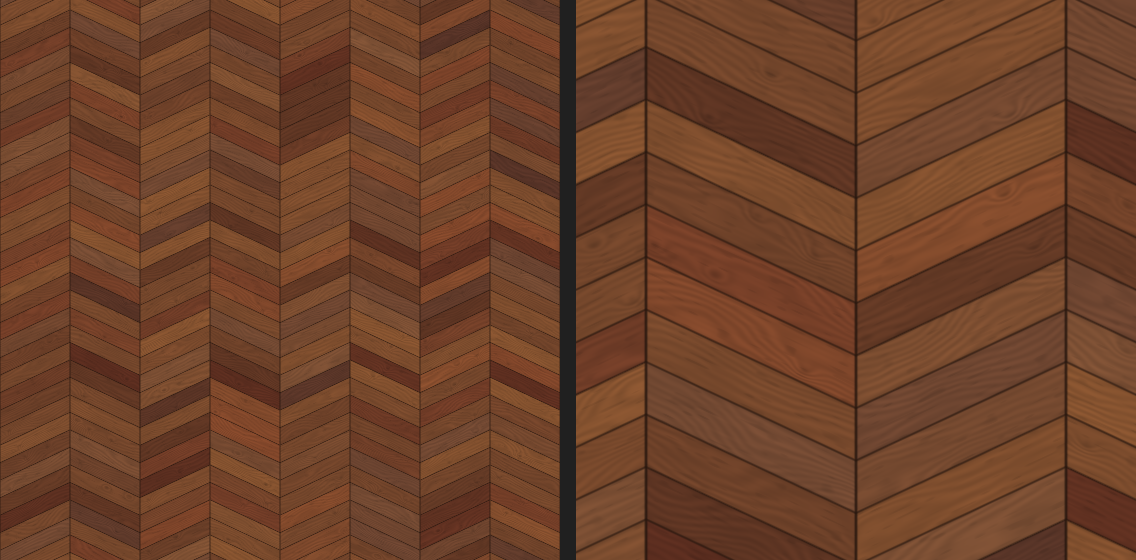
Left, the full canvas; right, a detail of the centre.
This texture is drawn by a three.js fragment shader. Its source:

```glsl
// Chevron parquet: 8 columns of 32 slanted wooden planks, mirrored from column to column.
// Each plank hashes its own tone, tint and grain; the grain is drawn as contour lines
// of a stretched noise field, bent around small knots.

varying vec2 vUv;

float hash(vec2 p) {
  return fract(sin(dot(p, vec2(127.1, 311.7))) * 43758.5453);
}

float noise(vec2 p) {
  vec2 i = floor(p);
  vec2 f = fract(p);
  f = f * f * (3.0 - 2.0 * f);
  return mix(mix(hash(i), hash(i + vec2(1.0, 0.0)), f.x),
             mix(hash(i + vec2(0.0, 1.0)), hash(i + vec2(1.0, 1.0)), f.x), f.y);
}

// Base colour of one plank: dark to golden, then tinted red or grey.
vec3 plankColor(vec2 id) {
  float tone = hash(id + 3.7);
  float tint = hash(id + 11.3);
  vec3 dark = vec3(0.365, 0.205, 0.135);
  vec3 brown = vec3(0.455, 0.275, 0.17);
  vec3 golden = vec3(0.525, 0.325, 0.185);
  vec3 color = mix(dark, brown, smoothstep(0.0, 0.4, tone));
  color = mix(color, golden, smoothstep(0.4, 1.0, tone));
  color *= mix(vec3(1.0), vec3(0.98, 0.86, 0.9), smoothstep(0.65, 0.95, tint));
  color *= mix(vec3(0.93, 0.97, 1.12), vec3(1.0), smoothstep(0.05, 0.25, tint));
  return color;
}

// Multiplier for the wood figure; p runs along and across the plank in plank widths.
float woodGrain(vec2 p, vec2 id) {
  vec2 offset = 60.0 * vec2(hash(id + 21.1), hash(id + 37.9));
  float field = p.y * 6.0 + 5.0 * noise(p * vec2(0.5, 1.4) + offset);
  field += 0.35 * noise(p * vec2(2.5, 5.0) + offset);

  // Small knots push the grain lines aside.
  float knots = 0.0;
  for (int i = 0; i < 3; i++) {
    vec2 seed = id + 7.3 * float(i);
    vec2 center = vec2(hash(seed + 41.0) * 4.0 - 2.0, hash(seed + 53.0) * 0.6 - 0.3);
    vec2 d = (p - center) * vec2(4.5, 7.5);
    float present = step(0.8, hash(seed + 67.0));
    field += present * 1.8 * exp(-dot(d, d) * 0.6);
    knots += present * exp(-dot(d, d) * 4.0);
  }

  float rings = 0.5 + 0.5 * sin(6.2832 * field);
  float patches = noise(p * vec2(0.9, 2.5) + offset + 17.0);
  float fibres = noise(p * vec2(1.8, 20.0) + offset + 31.0);
  float pores = smoothstep(0.7, 0.95, noise(p * vec2(3.0, 15.0) + offset + 47.0));
  float strength = mix(0.04, 0.12, patches);

  return 1.0 + strength * (rings - 0.5) + 0.05 * (fibres - 0.5)
       + 0.06 * (patches - 0.5) - 0.07 * pores - 0.12 * knots;
}

void main() {
  // Column, its slant direction, and the sheared row.
  float column = floor(vUv.x * 8.0);
  float x = fract(vUv.x * 8.0) - 0.5;
  float slant = 1.0 - 2.0 * mod(column, 2.0);
  float v = vUv.y * 32.0 - slant * 1.88 * x;
  float row = floor(v + 0.5);
  float t = v - row;
  vec2 id = vec2(column, mod(row, 32.0));

  // Coordinates turned to the plank, in plank widths.
  vec2 p = vec2(x * 4.42 + slant * t * 0.425, t * 0.905);
  vec3 color = plankColor(id) * woodGrain(p, id);

  // Distances to the seams in canvas units, with a faint shade beside them.
  float sideSeam = (0.5 - abs(x)) / 8.0;
  float longSeam = (0.5 - abs(t)) * 0.905 / 32.0;
  color *= 1.0 - 0.08 * (1.0 - smoothstep(0.0, 0.0025, min(sideSeam, longSeam)));

  // Dark joints: strong between columns, thinner between planks.
  vec3 jointColor = vec3(0.14, 0.08, 0.05);
  color = mix(color, jointColor, 0.75 * (1.0 - smoothstep(0.0002, 0.0014, sideSeam)));
  color = mix(color, jointColor, 0.6 * (1.0 - smoothstep(0.0, 0.0012, longSeam)));

  gl_FragColor = vec4(color, 1.0);
}
```
